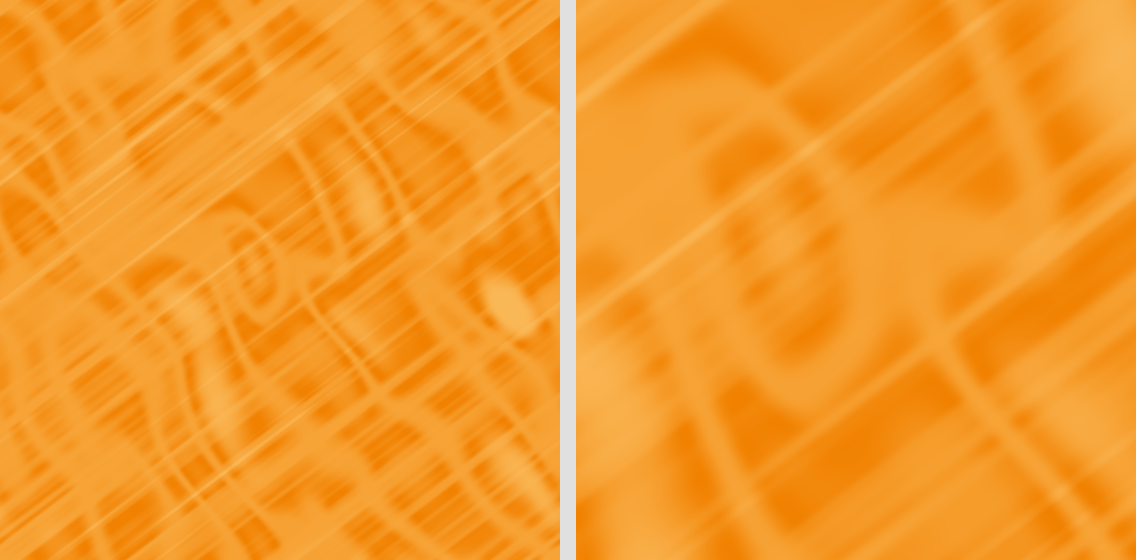
Left: the whole. Right: its middle third, enlarged.
This background is drawn by a Shadertoy shader. Its source:

```glsl
// Seamless amber backdrop: soft winding veins and glows over fine slanted streaks.

const vec3 DEEP_ORANGE = vec3(0.945, 0.505, 0.0);
const vec3 PALE_AMBER = vec3(0.985, 0.745, 0.38);

// Integer hash of a lattice cell, giving two values in 0..1
vec2 hash2(vec2 cell, float seed) {
    uvec3 k = uvec3(ivec3(vec3(cell, seed))) * 1664525u + 1013904223u;
    k.x += k.y * k.z; k.y += k.z * k.x; k.z += k.x * k.y;
    k ^= k >> 16u;
    k.x += k.y * k.z; k.y += k.z * k.x;
    return vec2(k.xy >> 8u) / 16777216.0;
}

vec2 fade(vec2 t) {
    return t * t * t * (t * (t * 6.0 - 15.0) + 10.0);
}

float corner(vec2 cell, vec2 offset, vec2 f, vec2 period, float seed) {
    vec2 gradient = hash2(mod(cell + offset, period), seed) * 2.0 - 1.0;
    return dot(gradient, f - offset);
}

// Gradient noise repeating after a whole number of cells
float gradientNoise(vec2 p, vec2 period, float seed) {
    vec2 cell = floor(p), f = p - cell, w = fade(f);
    float low = mix(corner(cell, vec2(0, 0), f, period, seed),
                    corner(cell, vec2(1, 0), f, period, seed), w.x);
    float high = mix(corner(cell, vec2(0, 1), f, period, seed),
                     corner(cell, vec2(1, 1), f, period, seed), w.x);
    return 1.5 * mix(low, high, w.y);
}

// Smooth values along one row, each row starting at its own offset
float rowNoise(float along, float row, vec2 period, float seed) {
    row = mod(row, period.x);
    along += hash2(vec2(row, 0), seed + 50.0).x * period.y;
    float cell = floor(along);
    float a = hash2(vec2(row, mod(cell, period.y)), seed).x;
    float b = hash2(vec2(row, mod(cell + 1.0, period.y)), seed).x;
    return mix(a, b, smoothstep(0.0, 1.0, along - cell));
}

// Long streaks: x counts rows across them, y counts cells along them
float streakNoise(vec2 slant, vec2 period, float seed) {
    vec2 p = slant * period;
    float row = floor(p.x);
    return mix(rowNoise(p.y, row, period, seed),
               rowNoise(p.y, row + 1.0, period, seed),
               smoothstep(0.0, 1.0, p.x - row));
}

// Signed field whose zero lines become veins and whose peaks become glows
float veinField(vec2 uv) {
    vec2 warp = vec2(gradientNoise(uv * 4.0, vec2(4), 1.0),
                     gradientNoise(uv * 4.0, vec2(4), 2.0));
    vec2 p = uv + 0.05 * warp;
    vec2 sheared = vec2(p.x + p.y, p.x);
    return gradientNoise(sheared * 5.0, vec2(5), 3.0)
         + 0.22 * gradientNoise(sheared * 10.0, vec2(10), 4.0);
}

// Dark ground broken up by streaks of two widths
float streakGround(vec2 slant) {
    float grain = 0.55 * streakNoise(slant, vec2(11, 9), 5.0)
                + 0.45 * streakNoise(slant, vec2(23, 13), 6.0);
    return 0.56 * smoothstep(0.25, 0.85, grain);
}

// Thin bright lines gathered in loose groups
float streakHighlights(vec2 slant) {
    float line = smoothstep(0.66, 0.98, streakNoise(slant, vec2(19, 8), 7.0));
    float group = smoothstep(0.2, 0.7, streakNoise(slant, vec2(4, 9), 8.0));
    return line * group;
}

void mainImage(out vec4 fragColor, in vec2 fragCoord) {
    vec2 uv = fragCoord / iResolution.xy;
    // Whole-number shear keeps the streaks periodic; they rise 3 per 4 across
    vec2 slant = vec2(4.0 * uv.y - 3.0 * uv.x, uv.x - uv.y);

    float field = veinField(uv);
    float vein = 1.0 - smoothstep(0.02, 0.27, abs(field));
    float glow = smoothstep(0.28, 0.72, field);
    float faintGlow = 0.6 * smoothstep(0.28, 0.7, -field);

    // Layers from the ground up
    float tone = streakGround(slant);
    tone = mix(tone, 0.57, 0.92 * vein);
    tone = mix(tone, 0.55, faintGlow);
    tone = mix(tone, 0.88, glow);
    tone += 0.32 * streakHighlights(slant) * (1.0 - 0.5 * glow);

    fragColor = vec4(mix(DEEP_ORANGE, PALE_AMBER, clamp(tone, 0.0, 1.15)), 1.0);
}
```
